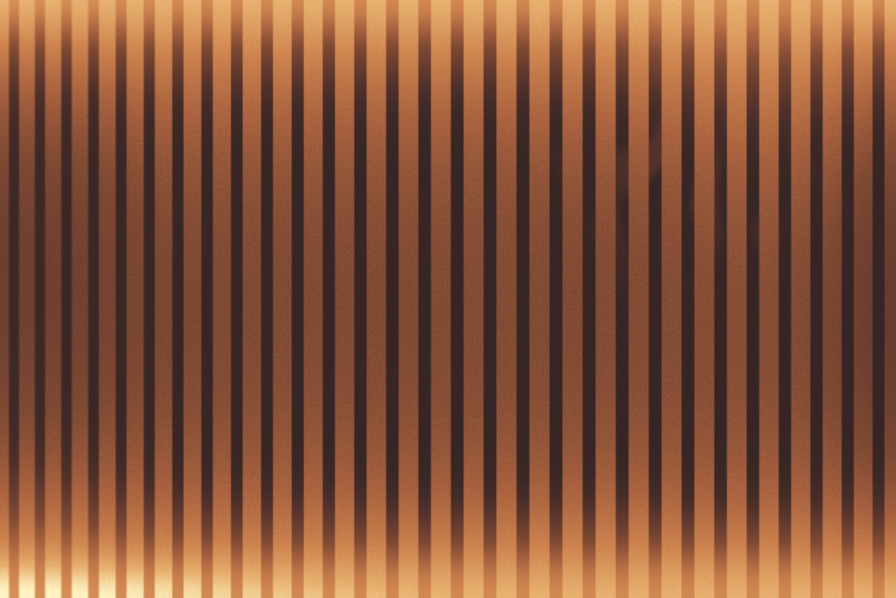
This pattern is drawn by a Shadertoy shader. Its source:

```glsl
// Backlit upright slats: 29 dark gaps whose pitch widens slowly from left to right.
// A cubic warp counts the gaps; a scalar "heat" per slat and gap, glowing from the
// top and bottom edges, is turned into colour by a copper ramp. Grain is gradient noise.

#define GAP_WIDTH 0.39      // dark share of one period
#define EDGE_SOFT 0.035     // edge blur, in periods
#define SLAT_HEAT 1.85      // slat heat at mid height
#define SLAT_GLOW 3.1       // heat the edge light adds to a slat
#define GAP_GLOW 4.0        // heat the edge light adds to a gap
#define TOP_REACH 0.20      // depth of the top light on slats
#define BOTTOM_REACH 0.18   // depth of the bottom light on slats
#define SIDE_SHADE 0.90     // darkening toward the left and right sides
#define GRAIN_SCALE 210.0   // grain cells per canvas height
#define GRAIN_HEAT 0.28     // strength of the grain

vec2 hashGradient(vec2 cell) {
    vec3 p = fract(cell.xyx * vec3(0.1031, 0.1030, 0.0973));
    p += dot(p, p.yzx + 33.33);
    float angle = 6.2832 * fract((p.x + p.y) * p.z);
    return vec2(cos(angle), sin(angle));
}

float gradientNoise(vec2 p) {
    vec2 i = floor(p), f = fract(p);
    vec2 s = f * f * f * (f * (f * 6.0 - 15.0) + 10.0);
    vec2 e = vec2(1.0, 0.0);
    float a = dot(hashGradient(i), f);
    float b = dot(hashGradient(i + e.xy), f - e.xy);
    float c = dot(hashGradient(i + e.yx), f - e.yx);
    float d = dot(hashGradient(i + e.xx), f - e.xx);
    return mix(mix(a, b, s.x), mix(c, d, s.x), s.y);
}

// One step of heat per colour, from cold gap to white-hot edge
vec3 copperRamp(float heat) {
    vec3 stops[7] = vec3[7](
        vec3(0.20, 0.14, 0.14), vec3(0.38, 0.22, 0.18), vec3(0.50, 0.29, 0.20),
        vec3(0.67, 0.39, 0.25), vec3(0.81, 0.52, 0.31), vec3(0.91, 0.70, 0.44),
        vec3(1.00, 0.95, 0.76));
    float h = clamp(heat, 0.0, 5.999);
    int k = int(h);
    return mix(stops[k], stops[k + 1], fract(h));
}

float falloff(float dist, float reach, float power) {
    return exp(-pow(abs(dist) / reach, power));
}

// Gap count from the left; whole numbers lie on gap centres
float gapPhase(float x) {
    return -0.547 + x * (35.24 + x * (-12.72 + x * 6.6));
}

void mainImage(out vec4 fragColor, in vec2 fragCoord) {
    vec2 uv = fragCoord / iResolution.xy;
    vec2 p = fragCoord / iResolution.y;
    float fromTop = 1.0 - uv.y;

    // Stripe mask: 1 on a slat, 0 in a gap
    float phase = gapPhase(uv.x);
    float dist = abs(fract(phase + 0.5) - 0.5) - 0.5 * GAP_WIDTH;
    float leftSide = falloff(uv.x, 0.16, 2.0);
    float blur = max(0.75 * fwidth(phase), EDGE_SOFT * (1.0 + leftSide));
    float slat = smoothstep(-blur, blur, dist);

    // Uneven light: the lower left and upper right glow deeper
    float cloud = gradientNoise(p * vec2(5.0, 3.0) + 7.0);
    float lowReach = 1.0 + 0.35 * leftSide + 0.08 * cloud;
    float highReach = 1.0 + 0.25 * falloff(uv.x - 0.84, 0.10, 2.0) + 0.08 * cloud;

    // Slat heat
    float slatLight = falloff(fromTop, TOP_REACH * highReach, 1.3)
                    + falloff(uv.y, BOTTOM_REACH * lowReach, 1.3);
    float sides = leftSide + falloff(1.0 - uv.x, 0.07, 2.0);
    float slatHeat = SLAT_HEAT + SLAT_GLOW * slatLight
                   - SIDE_SHADE * sides * clamp(1.0 - slatLight, 0.0, 1.0);
    slatHeat += 1.2 * falloff(uv.y, 0.06, 2.0) * falloff(uv.x, 0.30, 2.0);

    // Gap heat, with faint smudges at the upper right
    float gapHeat = GAP_GLOW * (falloff(fromTop, 0.095 * highReach, 1.6)
                              + falloff(uv.y, 0.11 * lowReach, 2.0));
    float smudge = smoothstep(0.05, 0.4, gradientNoise(p * vec2(14.0, 9.0)));
    gapHeat += 0.08 + 0.15 * leftSide
             + 0.6 * smudge * falloff(uv.x - 0.76, 0.12, 2.0) * falloff(uv.y - 0.72, 0.16, 2.0);

    // Felt grain, stronger on slats and lost in the bright edges
    float grain = GRAIN_HEAT * gradientNoise(p * GRAIN_SCALE) * exp(-0.8 * slatLight);
    vec3 color = mix(copperRamp(gapHeat + 0.2 * grain), copperRamp(slatHeat + grain), slat);
    fragColor = vec4(color, 1.0);
}
```
